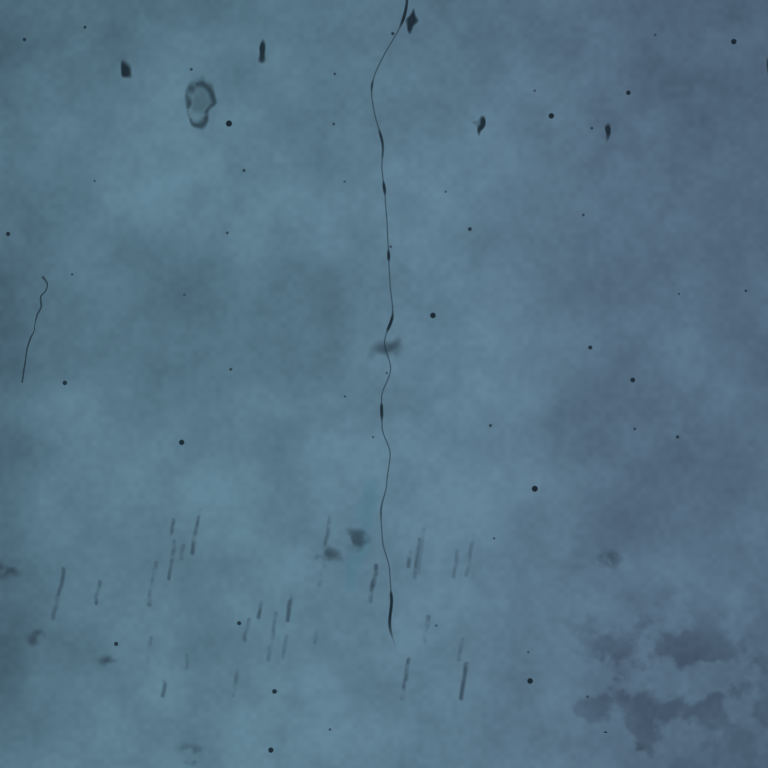
A WebGL 1 fragment shader for this texture:

```glsl
precision highp float;
// Weathered blue-grey concrete wall with a hairline crack, pits, smudges and scratches.
uniform vec2 u_resolution;

const vec3 SHADE = vec3(0.240, 0.330, 0.390);
const vec3 LIGHT = vec3(0.378, 0.515, 0.583);
const vec3 PIT = vec3(0.070, 0.110, 0.140);
const vec3 SMUDGE = vec3(0.185, 0.255, 0.310);
const vec3 VIOLET_TINT = vec3(0.012, -0.012, 0.004);
const vec3 TEAL_STAIN = vec3(0.250, 0.460, 0.530);
const float BASE_TONE = 0.80;
const float CLOUD = 0.62;
const float MOTTLE = 0.50;
const float GRAIN = 0.13;
const float CRACK_WIDTH = 0.0010;
const float CRACK_END = 0.14;
const float PIT_CELLS = 15.0;
const float PIT_SHARE = 0.26;
const int SCRATCHES = 30;
const int SMUDGES = 10;
const int CHIPS = 6;

float hash(vec2 p) {
  vec3 q = fract(p.xyx * 0.1031);
  q += dot(q, q.yzx + 33.33);
  return fract((q.x + q.y) * q.z);
}

vec2 hash2(vec2 p) {
  return vec2(hash(p), hash(p + 57.3));
}

float noise(vec2 p) {
  vec2 i = floor(p), f = fract(p);
  f = f * f * (3.0 - 2.0 * f);
  return mix(mix(hash(i), hash(i + vec2(1.0, 0.0)), f.x),
             mix(hash(i + vec2(0.0, 1.0)), hash(i + 1.0), f.x), f.y);
}

float fbm(vec2 p) {
  float sum = 0.0, amp = 0.52;
  for (int i = 0; i < 5; i++) {
    sum += amp * noise(p);
    p = mat2(1.6, 1.2, -1.2, 1.6) * p + 7.1;
    amp *= 0.5;
  }
  return sum;
}

float segment(vec2 p, vec2 a, vec2 b) {
  vec2 d = b - a;
  return length(p - a - d * clamp(dot(p - a, d) / dot(d, d), 0.0, 1.0));
}

float crackPath(float y) {
  return 0.47 + 0.07 * (1.0 - y) + 0.05 * smoothstep(0.87, 1.0, y)
       + 0.06 * (noise(vec2(y * 6.5, 3.0)) - 0.5)
       + 0.014 * (noise(vec2(y * 27.0, 9.0)) - 0.5);
}

// Small round pits, at most one per grid cell
float pits(vec2 uv, float soft) {
  vec2 cell = floor(uv * PIT_CELLS);
  vec2 center = (cell + 0.15 + 0.7 * hash2(cell + 11.0)) / PIT_CELLS;
  float size = hash(cell + 31.0);
  float radius = mix(0.0014, 0.0038, size * size);
  float present = step(hash(cell + 83.0), PIT_SHARE * mix(0.6, 1.2, uv.y));
  return present * mix(0.45, 0.9, size) * (1.0 - smoothstep(radius - soft, radius + soft, length(uv - center)));
}

void main() {
  vec2 uv = gl_FragCoord.xy / u_resolution.y;
  float soft = max(0.0013, 0.7 / u_resolution.y);
  float rough = fbm(uv * 60.0);
  vec2 warped = uv + 0.012 * (vec2(noise(uv * 75.0), noise(uv * 75.0 + 40.0)) - 0.5);

  // Cloudy wall, darker towards the sides and the top
  float tone = BASE_TONE + CLOUD * (fbm(uv * 5.0 + 2.0) - 0.5)
             + MOTTLE * (fbm(uv * 19.0 + 8.0) - 0.5) + GRAIN * (noise(uv * 130.0) - 0.5);
  tone -= 0.9 * (uv.x - 0.42) * (uv.x - 0.42) + 0.20 * smoothstep(0.07, 0.0, uv.x);
  tone -= 0.20 * smoothstep(0.72, 1.0, uv.y);
  float patchArea = smoothstep(0.20, 0.03, length((uv - vec2(0.86, 0.11)) * vec2(0.8, 1.2)));
  tone -= 0.45 * patchArea * smoothstep(0.46, 0.66, fbm(uv * 26.0 + 5.0));
  vec3 color = mix(SHADE, LIGHT, clamp(tone, -0.2, 1.05));
  color += VIOLET_TINT * smoothstep(0.3, 0.85, uv.x);
  float stain = segment(warped, vec2(0.458, 0.24), vec2(0.485, 0.37));
  color = mix(color, TEAL_STAIN, 0.3 * smoothstep(0.018, 0.0, stain));

  // Soft smudges and slanted scratches
  float marks = 0.0;
  for (int i = 0; i < SMUDGES; i++) {
    vec2 id = vec2(float(i), 5.0);
    vec2 d = (warped - hash2(id) * vec2(0.94, 0.65)) * vec2(0.7, 1.2);
    float blot = smoothstep(mix(0.012, 0.024, hash(id + 9.0)), 0.002, length(d));
    marks = max(marks, blot * smoothstep(0.25, 0.7, rough) * 0.75);
  }
  for (int i = 0; i < SCRATCHES; i++) {
    vec2 id = vec2(float(i), 23.0);
    vec2 start = vec2(0.06, 0.04) + hash2(id) * vec2(0.60, 0.25);
    start.y += 0.12 * smoothstep(0.30, 0.08, start.x);
    vec2 along = vec2(0.16, 1.0) * mix(0.015, 0.06, hash(id + 4.0));
    float d = segment(uv + 0.25 * (warped - uv), start, start + along);
    float stroke = smoothstep(0.0045, 0.0005, d) * mix(0.25, 0.75, hash(id + 15.0));
    marks = max(marks, stroke * smoothstep(0.2, 0.65, rough));
  }
  color = mix(color, SMUDGE, marks);

  // Meandering crack, a short side hairline and an oval scar
  float slope = (crackPath(uv.y + 0.002) - crackPath(uv.y - 0.002)) / 0.004;
  float crackDist = abs(uv.x - crackPath(uv.y)) / sqrt(1.0 + slope * slope);
  float beads = smoothstep(0.62, 0.9, noise(vec2(uv.y * 45.0, 17.0)));
  float width = CRACK_WIDTH * (0.7 + 1.1 * beads);
  float crack = 1.0 - smoothstep(width - soft, width + soft, crackDist);
  crack *= smoothstep(CRACK_END, CRACK_END + 0.06, uv.y) * (0.48 + 0.35 * beads);
  float hairline = segment(warped, vec2(0.026, 0.505), vec2(0.060, 0.635));
  crack = max(crack, 0.5 * smoothstep(0.0022, 0.0002, hairline));
  float oval = length((warped - vec2(0.26, 0.867)) * vec2(1.0, 0.58));
  float scar = smoothstep(0.005, 0.0, abs(oval - 0.016)) + 0.4 * smoothstep(0.018, 0.008, oval);
  crack = max(crack, 0.55 * min(scar, 1.0) * smoothstep(0.15, 0.6, rough));

  // Ragged upright chips in the upper part
  float holes = pits(uv, soft);
  for (int i = 0; i < CHIPS; i++) {
    vec2 id = vec2(float(i), 61.0);
    vec2 center = vec2(0.12 + 0.16 * (float(i) + 0.6 * hash(id)), 0.82 + 0.16 * hash(id + 3.0));
    vec2 d = (warped - center) * vec2(1.0, 0.42);
    holes = max(holes, 0.8 * smoothstep(0.0065, 0.0025, length(d)));
  }
  color = mix(color, PIT, max(crack, holes));
  gl_FragColor = vec4(color, 1.0);
}
```
